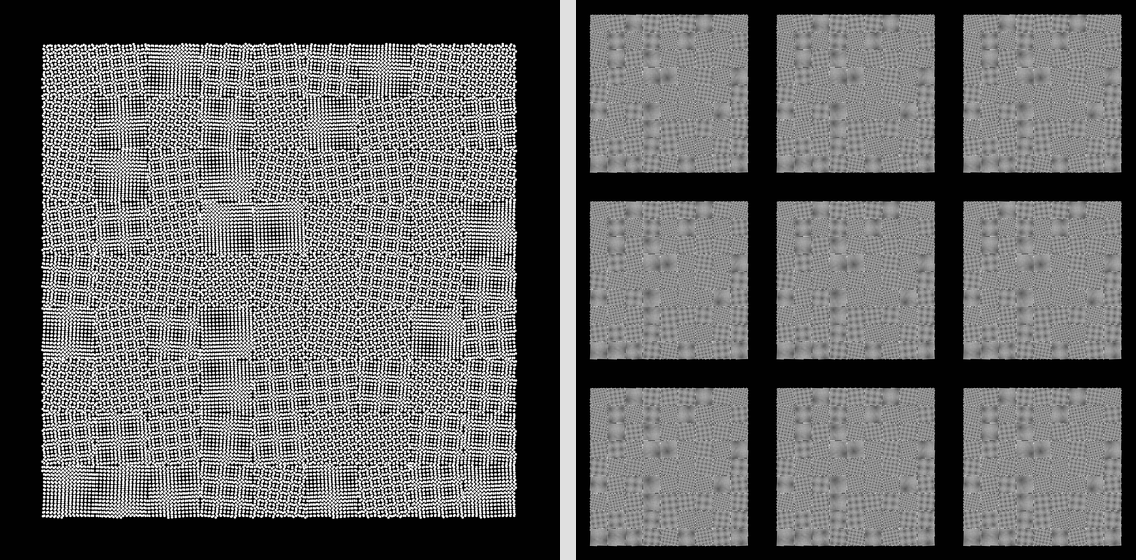
Left: one tile. Right: repeated 3 by 3.
This pattern is drawn by a WebGL 2 fragment shader. Its source:

```glsl
#version 300 es
precision highp float;
// Nine by nine tiles of overlaid dot grids, one turned at random, making moire on black.

uniform vec2 u_resolution;
out vec4 fragColor;

const float TILES = 9.0;            // tiles across and down
const float DOTS = 14.0;            // dots across one tile
const float FIELD_ORIGIN = 0.0755;  // lower left corner, share of the canvas
const float FIELD_SIZE = 0.846;     // width of all tiles, share of the canvas
const float DOT_RADIUS = 0.325;     // share of the dot pitch
const float EDGE_SOFTNESS = 1.1;    // in pixels
const float MIN_TURN = 0.06;        // radians
const float TURN_RANGE = 0.5;       // radians
const float TURN_BIAS = 1.4;        // above 1 favours small turns
const float SEED = 17.0;
const vec3 BACKGROUND = vec3(0.005);
const vec3 INK = vec3(0.99);

float hash(vec2 cell, float salt) {
    vec3 p = fract(vec3(cell, salt + SEED) * vec3(0.1031, 0.1137, 0.0973));
    p += dot(p, p.yzx + 33.33);
    return fract((p.x + p.y) * p.z);
}

mat2 rotation(float angle) {
    float c = cos(angle), s = sin(angle);
    return mat2(c, s, -s, c);
}

// Signed distance to the nearest dot whose centre lies in the tile.
// Point and pivot are in dot pitches from the tile's lower left corner.
float dotGrid(vec2 point, vec2 pivot, float angle) {
    mat2 turn = rotation(angle);
    vec2 local = (point - pivot) * turn;
    vec2 centre = pivot + turn * round(local);
    bool inside = all(greaterThan(centre, vec2(0.0))) &&
                  all(lessThan(centre, vec2(DOTS)));
    return inside ? distance(point, centre) - DOT_RADIUS : 1.0;
}

// Straight grid and turned grid, coinciding at a random dot.
float moireTile(vec2 point, vec2 tile) {
    float size = MIN_TURN + TURN_RANGE * pow(hash(tile, 1.0), TURN_BIAS);
    float angle = hash(tile, 2.0) < 0.5 ? -size : size;
    vec2 pick = vec2(hash(tile, 3.0), hash(tile, 4.0));
    vec2 pivot = floor(pick * DOTS) + 0.5;
    return min(dotGrid(point, pivot, 0.0), dotGrid(point, pivot, angle));
}

void main() {
    vec2 uv = gl_FragCoord.xy / u_resolution;
    float pitchesPerCanvas = TILES * DOTS / FIELD_SIZE;
    vec2 point = (uv - FIELD_ORIGIN) * pitchesPerCanvas;
    vec2 home = floor(point / DOTS);

    // Neighbouring tiles count too, as their edge dots overhang.
    float nearest = 1.0;
    for (int y = -1; y <= 1; y++) {
        for (int x = -1; x <= 1; x++) {
            vec2 tile = home + vec2(x, y);
            if (any(lessThan(tile, vec2(0.0))) ||
                any(greaterThanEqual(tile, vec2(TILES)))) continue;
            nearest = min(nearest, moireTile(point - tile * DOTS, tile));
        }
    }

    // Edges are smoothed over about one pixel, measured in pitches.
    float edge = EDGE_SOFTNESS * pitchesPerCanvas / min(u_resolution.x, u_resolution.y);
    float coverage = clamp(0.5 - nearest / edge, 0.0, 1.0);
    fragColor = vec4(mix(BACKGROUND, INK, coverage), 1.0);
}
```
